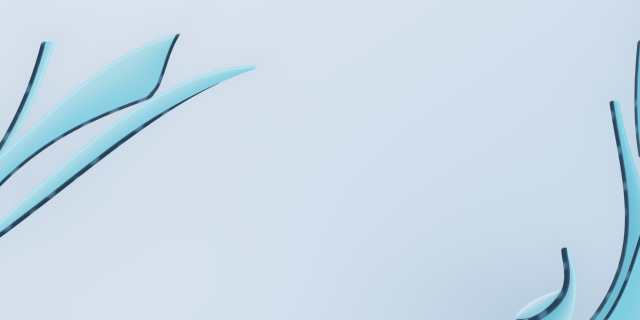
A WebGL 2 fragment shader for this background:

```glsl
#version 300 es
precision highp float;
// Curved cyan glass blades with dark rims on a soft pale blue backdrop.

uniform vec2 u_resolution;
out vec4 fragColor;

const vec3 MIST = vec3(0.855, 0.890, 0.932);
const vec3 HAZE = vec3(0.805, 0.865, 0.922);
const vec3 SHADE = vec3(0.66, 0.76, 0.84);
const vec3 AQUA = vec3(0.50, 0.81, 0.88);
const vec3 PALE = vec3(0.67, 0.85, 0.90);
const vec3 TEAL = vec3(0.37, 0.73, 0.82);
const vec3 INK = vec3(0.15, 0.25, 0.34);
const vec3 STEEL = vec3(0.36, 0.55, 0.65);

// Cubic through four evenly spaced heights, held flat outside the span.
float curve(float t, vec2 span, vec4 h) {
  float v = 3.0 * clamp((t - span.x) / (span.y - span.x), 0.0, 1.0);
  float d1 = h.y - h.x;
  float d2 = h.z - 2.0 * h.y + h.x;
  float d3 = h.w - 3.0 * h.z + 3.0 * h.y - h.x;
  return h.x + v * (d1 + (v - 1.0) / 2.0 * (d2 + (v - 2.0) / 3.0 * d3));
}

// Approximate signed distance above a curve; q = (along, across).
float edge(vec2 q, vec2 span, vec4 h) {
  float e = 0.002;
  float slope = (curve(q.x + e, span, h) - curve(q.x - e, span, h)) / (2.0 * e);
  return (q.y - curve(q.x, span, h)) * inversesqrt(1.0 + slope * slope);
}

float ends(float t, vec2 span) {
  return min(t - span.x, span.y - t);
}

float smoothMin(float a, float b, float k) {
  float h = max(k - abs(a - b), 0.0) / k;
  return min(a, b) - h * h * k * 0.25;
}

float glow(vec2 p, vec2 center, vec2 radius) {
  vec2 d = (p - center) / radius;
  return exp(-dot(d, d));
}

// Layered sines give the rim its uneven glints.
float glint(vec2 p) {
  float s = sin(p.x * 41.0 + p.y * 67.0) + 0.6 * sin(p.x * 113.0 - p.y * 89.0);
  return smoothstep(0.2, 1.6, s);
}

// Paints one blade: rim and back are distances inward from its two sides.
vec3 blade(vec3 base, vec2 p, float rim, float back, float cap,
           vec3 nearTint, vec3 farTint, float rimWidth) {
  float aa = 0.75 / u_resolution.y;
  float inside = smoothMin(min(rim, back), cap, 0.012);
  float across = clamp(rim / max(rim + back, 0.001), 0.0, 1.0);
  vec3 glass = mix(nearTint, farTint, smoothstep(0.1, 0.95, across));
  glass = mix(glass, base, 0.08);

  // Bright bevel on the back, dark refraction along the rim.
  glass += 0.06 * exp(-abs(back - 0.006) * 350.0);
  float dark = 1.0 - smoothstep(rimWidth - aa, rimWidth + aa, rim);
  vec3 rimColor = mix(INK, STEEL, 0.75 * glint(p));
  rimColor = mix(rimColor, STEEL, smoothstep(0.5, 1.0, rim / max(rimWidth, 0.001)) * 0.4);
  glass = mix(glass, rimColor, dark * step(0.001, rimWidth));

  base = mix(base, SHADE, 0.13 * exp(-max(-inside, 0.0) * 22.0));
  return mix(base, glass, smoothstep(-aa, aa, inside));
}

vec3 backdrop(vec2 p) {
  vec3 c = mix(MIST, HAZE, smoothstep(0.2, 1.7, p.x * 0.6 + (1.0 - p.y) * 0.9));
  c = mix(c, MIST, 0.6 * glow(p, vec2(0.45, 0.1), vec2(0.6, 0.35)));
  c = mix(c, SHADE, 0.45 * glow(p, vec2(1.65, 0.0), vec2(0.38, 0.22)));
  return mix(c, SHADE, 0.15 * glow(p, vec2(0.05, 0.5), vec2(0.4, 0.35)));
}

void main() {
  vec2 p = gl_FragCoord.xy / u_resolution.y;
  vec2 q = p.yx;
  vec3 c = backdrop(p);

  // Left fan: narrow upright blade, broad blade, long lower blade.
  vec2 s = vec2(0.492, 0.870);
  c = blade(c, p, edge(q, s, vec4(-0.039, 0.036, 0.091, 0.130)),
            -edge(q, s, vec4(0.0, 0.076, 0.130, 0.174)), ends(p.y, s), AQUA, PALE, 0.013);

  s = vec2(-0.01, 0.568);
  float under = edge(p, s, vec4(0.406, 0.562, 0.656, 0.727));
  float tip = -edge(q, vec2(0.708, 0.896), vec4(0.487, 0.513, 0.534, 0.565));
  c = blade(c, p, smoothMin(under, tip, 0.03),
            -edge(p, s, vec4(0.505, 0.677, 0.820, 0.896)), ends(p.x, s), AQUA, PALE, 0.010);

  s = vec2(-0.01, 0.802);
  float taper = 0.014 * (1.0 - smoothstep(0.35, 0.75, p.x));
  c = blade(c, p, edge(p, s, vec4(0.250, 0.458, 0.654, 0.786)),
            -edge(p, s, vec4(0.302, 0.542, 0.724, 0.796)), ends(p.x, s), AQUA, PALE, taper);

  // Right group: sliver at the border, tall blade, front sweep.
  s = vec2(0.505, 0.875);
  c = blade(c, p, edge(q, s, vec4(1.997, 1.984, 1.984, 1.993)),
            2.03 - p.x, ends(p.y, s), TEAL, AQUA, 0.009);
  s = vec2(-0.02, 0.685);
  c = blade(c, p, edge(q, s, vec4(1.825, 1.943, 1.943, 1.904)),
            -edge(q, s, vec4(2.06, 2.06, 1.995, 1.935)), ends(p.y, s), TEAL, AQUA, 0.013);
  s = vec2(-0.02, 0.276);
  c = blade(c, p, edge(q, s, vec4(1.870, 1.932, 1.971, 2.003)),
            2.12 - p.x, 1.0, AQUA, PALE, 0.011);

  // Small curl at the bottom with its pale leaf.
  s = vec2(1.61, 1.755);
  c = blade(c, p, edge(p, s, vec4(0.0, 0.005, 0.031, 0.089)),
            -edge(p, s, vec4(0.016, 0.057, 0.081, 0.096)), ends(p.x, s), AQUA, HAZE, 0.003);
  s = vec2(-0.02, 0.226);
  c = blade(c, p, edge(q, s, vec4(1.60, 1.735, 1.763, 1.753)),
            -edge(q, s, vec4(1.776, 1.80, 1.80, 1.779)), ends(p.y, s), TEAL, PALE, 0.018);

  fragColor = vec4(c, 1.0);
}
```
